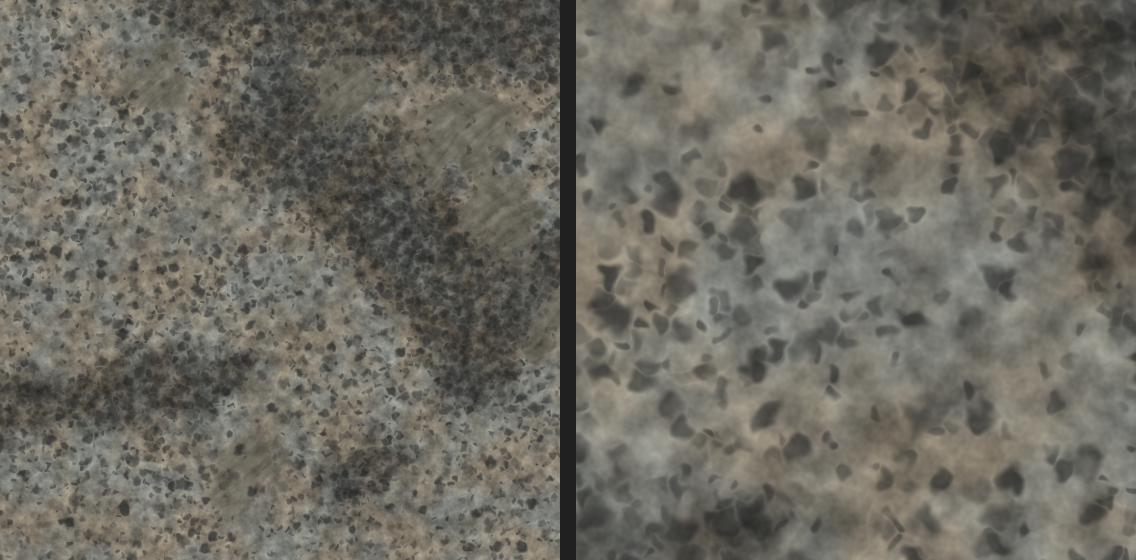
Left, the full canvas; right, a detail of the centre.
Reproduce this texture procedurally as a Shadertoy shader.

```glsl
const vec3 STONE_TINT = vec3(1.0, 0.985, 0.935);
const vec3 COOL_TINT = vec3(0.95, 0.99, 1.0);
const vec3 WARM_TINT = vec3(1.04, 0.98, 0.90);
const vec3 SPECK_COLOR = vec3(0.185, 0.188, 0.183);
const vec3 PATCH_COLOR = vec3(0.405, 0.390, 0.345);
const float STONE_LIGHT = 0.515;
const float SHADE_DEPTH = 0.19;
const float CLOUD_CONTRAST = 0.16;
const float GRAIN_CONTRAST = 0.34;
const float VEIN_LIGHT = 0.07;
const float COARSE_CELLS = 46.0;
const float FINE_CELLS = 84.0;

// Dark bands: segment ends, with their half widths below
const int BAND_COUNT = 6;
const vec4 BANDS[BAND_COUNT] = vec4[](
    vec4(-0.05, 0.25, 0.36, 0.33), vec4(0.50, 0.78, 0.72, 0.60),
    vec4(0.73, 0.60, 0.86, 0.37), vec4(0.88, 0.45, 1.05, 0.57),
    vec4(0.36, 1.02, 1.05, 0.96), vec4(0.62, 0.14, 0.66, 0.18));
const float BAND_WIDTHS[BAND_COUNT] = float[](0.10, 0.16, 0.14, 0.11, 0.16, 0.09);

// Smooth brown patches: centre and radii
const int PATCH_COUNT = 6;
const vec4 PATCHES[PATCH_COUNT] = vec4[](
    vec4(0.81, 0.75, 0.12, 0.08), vec4(0.89, 0.61, 0.07, 0.12),
    vec4(0.62, 0.85, 0.05, 0.08), vec4(0.28, 0.85, 0.09, 0.06),
    vec4(0.43, 0.15, 0.06, 0.05), vec4(0.99, 0.43, 0.04, 0.05));

vec2 hash2(vec2 p) {
    vec3 q = fract(p.xyx * vec3(0.1031, 0.1030, 0.0973));
    q += dot(q, q.yzx + 33.33);
    return fract((q.xx + q.yz) * q.zy);
}

float gradientNoise(vec2 p) {
    vec2 cell = floor(p), f = fract(p);
    vec2 u = f * f * f * (f * (f * 6.0 - 15.0) + 10.0);
    vec4 corner;
    for (int i = 0; i < 4; i++) {
        vec2 o = vec2(i & 1, i >> 1);
        float angle = 6.2832 * hash2(cell + o).x;
        corner[i] = dot(vec2(cos(angle), sin(angle)), f - o);
    }
    return mix(mix(corner.x, corner.y, u.x), mix(corner.z, corner.w, u.x), u.y);
}

float fbm(vec2 p, int octaves) {
    float sum = 0.0, amplitude = 0.5;
    for (int i = 0; i < octaves; i++) {
        sum += amplitude * gradientNoise(p);
        p = mat2(1.6, 1.2, -1.2, 1.6) * p + 7.3;
        amplitude *= 0.6;
    }
    return sum;
}

float segmentDistance(vec2 p, vec2 a, vec2 b) {
    vec2 ab = b - a;
    return length(p - a - ab * clamp(dot(p - a, ab) / dot(ab, ab), 0.0, 1.0));
}

float bandShade(vec2 p) {
    float clear = 1.0;
    for (int i = 0; i < BAND_COUNT; i++) {
        float d = segmentDistance(p, BANDS[i].xy, BANDS[i].zw);
        clear *= 1.0 - 0.9 * (1.0 - smoothstep(0.25, 1.0, d / BAND_WIDTHS[i]));
    }
    return 1.0 - clear;
}

float patchMask(vec2 p) {
    float mask = 0.0;
    for (int i = 0; i < PATCH_COUNT; i++) {
        float d = length((p - PATCHES[i].xy) / PATCHES[i].zw);
        mask = max(mask, 1.0 - smoothstep(0.65, 1.1, d));
    }
    return mask;
}

// Soft mineral specks, kept more often where density is high
float specks(vec2 p, float density) {
    vec2 cell = floor(p);
    float cover = 0.0;
    for (int y = -1; y <= 1; y++)
    for (int x = -1; x <= 1; x++) {
        vec2 id = cell + vec2(x, y);
        vec2 pick = hash2(id + 61.7);
        float kept = smoothstep(pick.x - 0.08, pick.x + 0.08, density);
        float radius = mix(0.28, 0.58, pick.y);
        float d = length(p - id - hash2(id));
        float strength = mix(0.5, 0.95, fract(pick.x * 7.0 + pick.y));
        cover = max(cover, kept * strength * (1.0 - smoothstep(radius * 0.4, radius * 1.2, d)));
    }
    return cover;
}

void mainImage(out vec4 fragColor, in vec2 fragCoord) {
    vec2 p = fragCoord / iResolution.xy;

    // Warped large regions
    vec2 warp = vec2(fbm(p * 7.0, 4), fbm(p * 7.0 + 31.0, 4));
    vec2 region = p + 0.13 * warp;
    float cloud = fbm(p * 5.0 + 13.0, 5);
    float shade = clamp(bandShade(region) + 0.5 * cloud, 0.0, 1.0);
    float brown = patchMask(region + 0.05 * warp.yx);

    // Mottled ground with faint pale veins
    float grain = fbm(p * 38.0, 4);
    float vein = pow(1.0 - abs(gradientNoise(p * 17.0 + 2.5 * warp)), 14.0);
    vein *= smoothstep(-0.1, 0.35, gradientNoise(p * 9.0 + 5.0));
    float light = STONE_LIGHT + CLOUD_CONTRAST * cloud + GRAIN_CONTRAST * grain
                - SHADE_DEPTH * shade + VEIN_LIGHT * vein;
    float hue = smoothstep(-0.3, 0.3, fbm(p * 9.0 + 47.0, 3));
    vec3 color = light * STONE_TINT * mix(COOL_TINT, WARM_TINT, hue);

    // Brown patches with diagonal streaks
    vec2 along = mat2(0.78, -0.62, 0.62, 0.78) * p;
    float streak = fbm(along * vec2(9.0, 60.0) + 2.0 * warp, 3);
    color = mix(color, PATCH_COLOR + 0.22 * streak + 0.12 * grain, 0.8 * brown);

    // Two sizes of dark specks
    vec2 ragged = p + 0.008 * vec2(gradientNoise(p * 90.0), gradientNoise(p * 90.0 + 19.0));
    float density = (0.27 + 0.62 * shade + 0.5 * cloud) * (1.0 - 0.8 * brown);
    float cover = max(specks(ragged * COARSE_CELLS, density),
                      0.75 * specks(ragged * FINE_CELLS + 9.0, density));
    color = mix(color, SPECK_COLOR + 0.12 * grain, 0.88 * cover);

    fragColor = vec4(clamp(color, 0.0, 1.0), 1.0);
}
```
